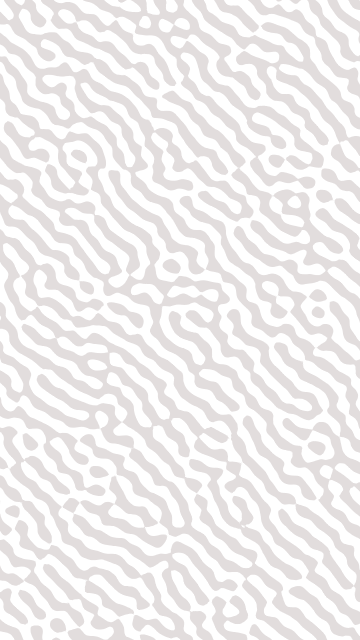
Give the GLSL for this pattern, as a Shadertoy shader.

```glsl
// Diagonal labyrinth of rounded, branching stripes in pale grey on white.
#define STRIPES_ACROSS 19.5   // stripe periods per canvas width
#define AXIS 0.84             // mean direction across the stripes, radians
#define CORE_SPREAD 0.42      // usual straying from that direction
#define TAIL_SPREAD 0.75      // extra straying of the few outliers
#define BAND 0.30             // relative variation of the stripe period
#define SATURATION 1.5        // evens out the stripe widths
#define REACH 1.25            // filter radius in periods
#define TAP_STEP 0.25         // filter tap spacing in periods
#define DRIFT 0.10            // slow change of the share of ink
#define PAPER vec3(1.0)
#define INK vec3(0.885, 0.867, 0.867)

const int WAVES = 24;
const float TAU = 6.2831853;

vec3 waves[WAVES];            // xy: wave vector, z: phase, all in turns

float hash(float n) {
    return fract(sin(n * 91.345 + 4.17) * 4375.85);
}

// Smooth stand-in for a cosine, with its argument in turns
float wave(float turns) {
    float t = abs(2.0 * fract(turns) - 1.0);
    return t * t * (6.0 - 4.0 * t) - 1.0;
}

// Plane waves of similar length, fanned out around the main axis
void buildWaves() {
    for (int i = 0; i < WAVES; i++) {
        float n = float(i);
        float t = 2.0 * (n + hash(n + 70.0)) / float(WAVES) - 1.0;
        float angle = AXIS + CORE_SPREAD * t + TAIL_SPREAD * t * t * t * t * t;
        float frequency = 1.0 + BAND * (hash(n + 30.0) - 0.5);
        waves[i] = vec3(frequency * vec2(cos(angle), sin(angle)), hash(n));
    }
}

// Random stripe field with unit variance, softly saturated
float stripes(vec2 p) {
    float sum = 0.0;
    for (int i = 0; i < WAVES; i++) {
        sum += wave(dot(waves[i].xy, p) + waves[i].z);
    }
    return tanh(SATURATION * sum * sqrt(2.0 / float(WAVES)));
}

// Ring-shaped band-pass: an approximate Bessel J0, faded out at the rim
float ringKernel(float r) {
    float phase = TAU * r - 0.785 * smoothstep(0.0, 0.5, r);
    float fade = 1.0 - r * r / (REACH * REACH);
    return cos(phase) * inversesqrt(1.0 + 9.87 * r) * fade;
}

// Filtering the saturated field joins stripes and rounds their ends
float labyrinth(vec2 p) {
    float sum = 0.0;
    float power = 0.0;
    for (int row = -5; row <= 5; row++) {
        for (int column = -6; column <= 6; column++) {
            // Triangular lattice of taps within a disc
            float shift = 0.5 * float(row & 1);
            vec2 tap = TAP_STEP * vec2(float(column) + shift, 0.866 * float(row));
            float r = length(tap);
            if (r < REACH) {
                float weight = ringKernel(r);
                sum += weight * stripes(p + tap);
                power += weight * weight;
            }
        }
    }
    return sum / power;
}

void mainImage(out vec4 fragColor, in vec2 fragCoord) {
    buildWaves();
    vec2 p = fragCoord / iResolution.x * STRIPES_ACROSS;
    float field = labyrinth(p) + DRIFT * stripes(0.17 * p + 40.0);

    // Edge smoothed over about one pixel
    float slope = length(vec2(dFdx(field), dFdy(field)));
    float ink = clamp(0.5 + field / max(slope, 1e-4), 0.0, 1.0);
    fragColor = vec4(mix(PAPER, INK, ink), 1.0);
}
```
